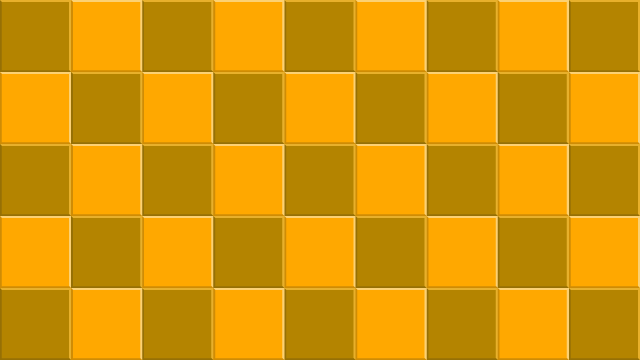
Reproduce this pattern procedurally as a WebGL 1 fragment shader.

```glsl
precision highp float;
// Checkerboard of bevelled tiles in two colours, nine across and five down.
// Each tile has a lit top and right edge and a shaded left and bottom edge,
// mitred at the corners; a small grid of samples per pixel smooths all edges.

uniform vec2 u_resolution;

const vec2 TILE_COUNT = vec2(9.0, 5.0);
const float LIT_WIDTH = 0.029;    // in tile heights
const float SHADE_WIDTH = 0.025;  // in tile heights
const int SAMPLES = 4;            // per pixel side

const vec3 OLIVE = vec3(0.706, 0.518, 0.0);
const vec3 OLIVE_LIT = vec3(0.91, 0.69, 0.17);
const vec3 OLIVE_SHADE = vec3(0.59, 0.44, 0.02);
const vec3 ORANGE = vec3(1.0, 0.66, 0.0);
const vec3 ORANGE_LIT = vec3(0.99, 0.82, 0.45);
const vec3 ORANGE_SHADE = vec3(0.81, 0.55, 0.02);

// Colour at a point, with uv running from 0 to 1 over the canvas
vec3 bevelledChecker(vec2 uv) {
  vec2 grid = uv * TILE_COUNT;
  vec2 cell = floor(grid);
  vec2 local = fract(grid);

  // Distances to the tile sides, in tile heights
  vec2 tileSize = u_resolution / TILE_COUNT;
  vec2 scale = tileSize / tileSize.y;
  vec2 toLowerLeft = local * scale;
  vec2 toUpperRight = (1.0 - local) * scale;
  float shadeDistance = min(toLowerLeft.x, toLowerLeft.y);
  float litDistance = min(toUpperRight.x, toUpperRight.y);

  // The nearer side wins, which cuts the mitre
  float isLit = step(litDistance, min(LIT_WIDTH, shadeDistance));
  float isShade = step(shadeDistance, min(SHADE_WIDTH, litDistance));

  float isOrange = mod(cell.x + cell.y, 2.0);
  vec3 color = mix(OLIVE, ORANGE, isOrange);
  color = mix(color, mix(OLIVE_SHADE, ORANGE_SHADE, isOrange), isShade);
  return mix(color, mix(OLIVE_LIT, ORANGE_LIT, isOrange), isLit);
}

void main() {
  vec3 sum = vec3(0.0);
  for (int y = 0; y < SAMPLES; y++) {
    for (int x = 0; x < SAMPLES; x++) {
      vec2 offset = (vec2(float(x), float(y)) + 0.5) / float(SAMPLES) - 0.5;
      sum += bevelledChecker((gl_FragCoord.xy + offset) / u_resolution);
    }
  }
  gl_FragColor = vec4(sum / float(SAMPLES * SAMPLES), 1.0);
}
```
